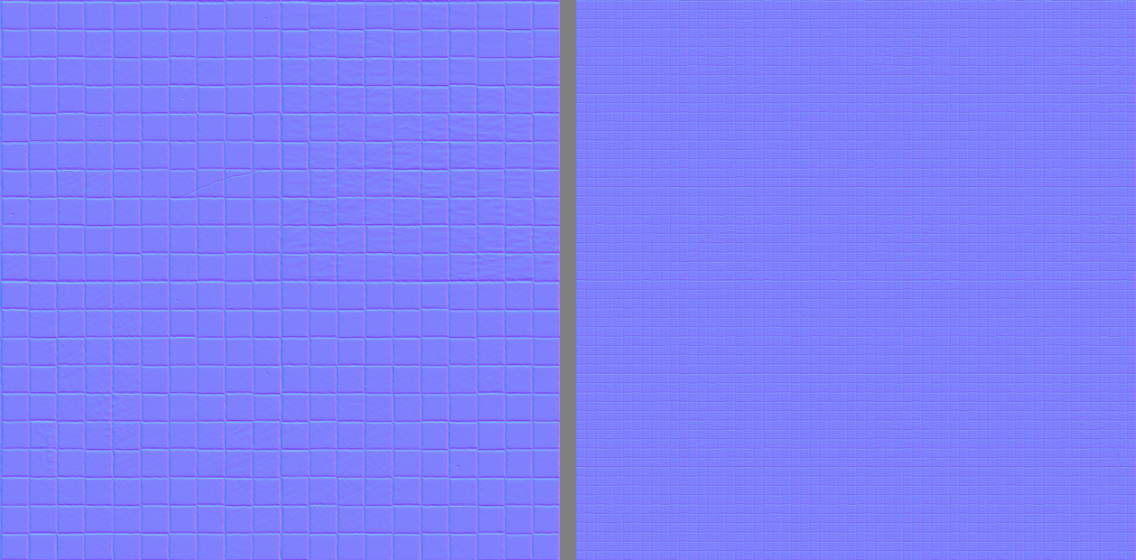
Left, the tile; right, the same tile 3 across and 3 down.
Give the GLSL for this texture map, as a three.js fragment shader.

```glsl
varying vec2 vUv;

const float TILES = 20.0;             // tiles across and down
const float PANEL = 10.0;             // tiles per panel side
const vec2  GRID_ORIGIN = vec2(0.0015, -0.003);
const float GROOVE_WIDTH = 0.0037;    // half width
const float GROOVE_DEPTH = 0.00105;
const float WALL_BIAS = 0.35;         // uneven left and right walls
const float SHOULDER = 0.14;          // soft rounding beside a groove
const float LINE_SHIFT = 0.0022;      // offset between groove segments
const float LINE_WOBBLE = 0.0009;     // ragged groove edges
const float STREAK_HEIGHT = 0.00024;
const float SCRATCH_HEIGHT = 0.00016;
const float GRAIN_HEIGHT = 0.00014;
const float PATCH_HEIGHT = 0.0006;
const float PIT_DEPTH = 0.0007;
const float CRACK_DEPTH = 0.0005;
const float TILE_TILT = 0.01;
const float SAMPLE_STEP = 0.001;
const float BLUE_LEVEL = 0.992;

float hash(vec2 p) {
  return fract(sin(dot(p, vec2(127.1, 311.7))) * 43758.5453);
}

// Value noise that wraps after a whole period
float noise(vec2 p, vec2 period) {
  vec2 i = floor(p), f = fract(p);
  f = f * f * (3.0 - 2.0 * f);
  vec2 a = mod(i, period), b = mod(i + 1.0, period);
  return mix(mix(hash(a), hash(vec2(b.x, a.y)), f.x),
             mix(hash(vec2(a.x, b.y)), hash(b), f.x), f.y);
}

// Depth of the nearest groove running in one direction
float groove(float across, float along, float seed) {
  float line = floor(across * TILES + 0.5);
  float index = mod(line, TILES);
  vec2 key = vec2(index, floor(along * TILES)) + seed;
  float ragged = noise(vec2(line + seed, along * 200.0), vec2(TILES, 200.0));
  float offset = (hash(key) - 0.5) * LINE_SHIFT + (ragged - 0.5) * LINE_WOBBLE;
  float d = across - line / TILES - offset;
  float isSeam = 1.0 - step(0.5, mod(index, PANEL));
  float bias = WALL_BIAS * (2.0 * hash(key + 3.9) - 1.0);
  float width = GROOVE_WIDTH * (1.0 + 0.2 * isSeam) * (1.0 + bias * sign(d));
  float depth = mix(0.7, 1.0, hash(key + 7.3)) + 0.25 * isSeam;
  depth *= 0.8 + 0.4 * noise(vec2(line + seed, along * 100.0), vec2(TILES, 100.0));
  return depth * (1.0 - smoothstep(0.0, width, abs(d))
                + SHOULDER * (1.0 - smoothstep(0.0, 2.6 * width, abs(d))));
}

// Soft window between two limits
float band(float x, float lo, float hi) {
  return smoothstep(lo, lo + 0.01, x) * (1.0 - smoothstep(hi - 0.01, hi, x));
}

float blob(vec2 p, vec2 center, vec2 size) {
  vec2 d = (p - center) / size;
  return exp(-dot(d, d));
}

// Trowel streaks, diagonal scratches and fine grain
float plaster(vec2 p) {
  float broad = noise(p * 9.0, vec2(9.0));
  float warp = noise(p * 18.0, vec2(18.0));
  float streak = noise(vec2(p.x * 40.0, p.y * 170.0 + 1.6 * warp), vec2(40.0, 170.0));
  float streaked = band(p.x, 0.5, 1.0) * band(p.y, 0.5, 1.0);
  float h = STREAK_HEIGHT * streaked * smoothstep(0.2, 0.9, streak)
          * (0.4 + broad) * mix(1.2, 0.7, smoothstep(0.6, 0.9, p.y));
  vec2 slanted = vec2(20.0 * (p.x + p.y), 90.0 * (p.x - 2.0 * p.y));
  float scratch = noise(slanted, vec2(20.0, 90.0));
  h -= SCRATCH_HEIGHT * smoothstep(0.5, 0.95, scratch) * smoothstep(0.4, 0.8, broad);
  h += GRAIN_HEIGHT * (0.4 + broad) * noise(p * 190.0, vec2(190.0));
  float rough = blob(p, vec2(0.085, 0.205), vec2(0.018, 0.045))
              + blob(p, vec2(0.195, 0.27), vec2(0.025, 0.07)) * 0.7;
  return h + PATCH_HEIGHT * rough * smoothstep(0.4, 0.9, noise(p * 150.0, vec2(150.0)));
}

// Small pits in a few tiles
float pit(vec2 p) {
  vec2 cell = floor(p * TILES);
  vec2 spot = 0.25 + 0.5 * vec2(hash(cell + 2.1), hash(cell + 5.7));
  float radius = mix(0.0015, 0.0035, hash(cell + 9.2));
  float present = step(0.975, hash(cell + 13.4));
  return present * (1.0 - smoothstep(0.0, radius, length(p - (cell + spot) / TILES)));
}

// One hairline crack rising to the panel seam
float crack(vec2 p) {
  float t = (p.x - 0.312) / 0.188;
  float path = 0.648 + 0.052 * sin(1.5708 * clamp(t, 0.0, 1.0))
             + 0.006 * (noise(p * 70.0, vec2(70.0)) - 0.5);
  return band(p.x, 0.305, 0.505) * (1.0 - smoothstep(0.0, 0.002, abs(p.y - path)));
}

float height(vec2 uv) {
  vec2 p = fract(uv - GRID_ORIGIN);
  float cut = max(0.88 * groove(p.x, p.y, 0.0), groove(p.y, p.x, 5.0));
  float surface = plaster(p) - PIT_DEPTH * pit(p) - CRACK_DEPTH * crack(p);
  return surface * (1.0 - 0.4 * min(cut, 1.0)) - GROOVE_DEPTH * cut;
}

void main() {
  vec2 e = vec2(SAMPLE_STEP, 0.0);
  vec2 slope = vec2(height(vUv + e.xy) - height(vUv - e.xy),
                    height(vUv + e.yx) - height(vUv - e.yx)) / (2.0 * SAMPLE_STEP);

  // Each tile leans a little
  vec2 cell = floor(fract(vUv - GRID_ORIGIN) * TILES);
  slope += TILE_TILT * (vec2(hash(cell + 17.0), hash(cell + 23.0)) - 0.5);

  vec3 normal = normalize(vec3(-slope, 1.0));
  gl_FragColor = vec4((normal * 0.5 + 0.5) * vec3(1.0, 1.0, BLUE_LEVEL), 1.0);
}
```
